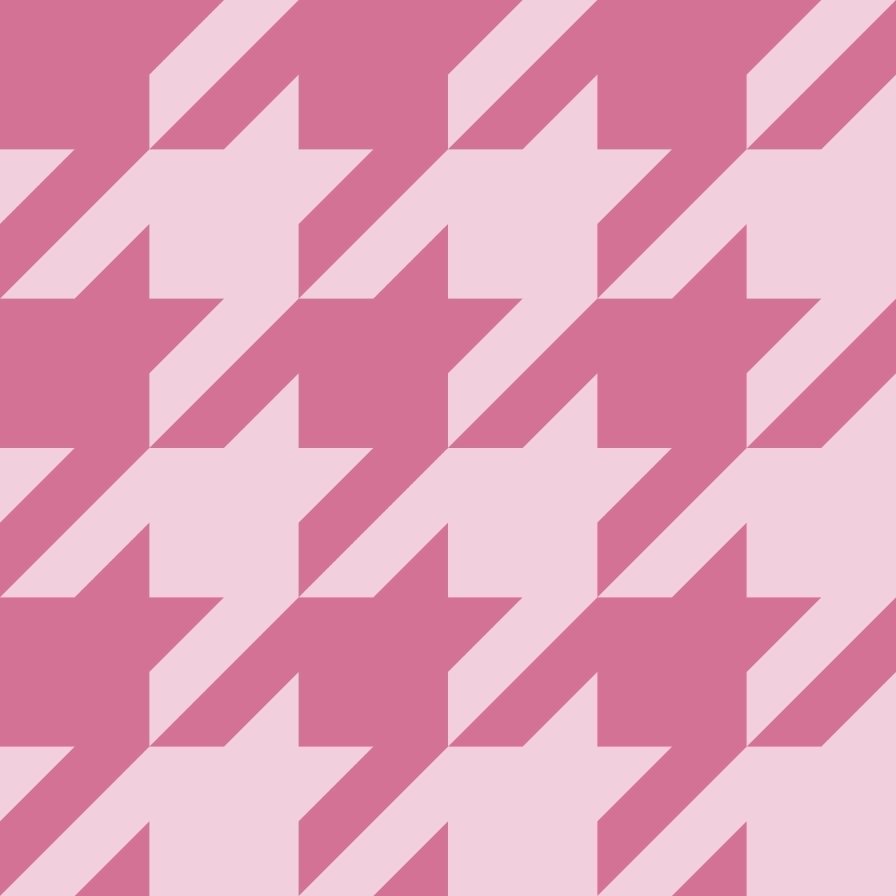
A WebGL 1 fragment shader for this pattern:

```glsl
precision highp float;

uniform vec2 u_resolution;

#define REPEATS 3.0
#define DARK_PINK vec3(0.832, 0.448, 0.588)
#define LIGHT_PINK vec3(0.950, 0.812, 0.862)
#define CHROMA_BLEED 0.006
#define SAMPLES 5

// Houndstooth weave: 1.0 on the dark yarn, 0.0 on the light one.
float darkYarn(vec2 p) {
  vec2 cell = fract(clamp(p, 0.0, 0.99999) * REPEATS) * 2.0;
  vec2 quadrant = floor(cell);
  vec2 local = fract(cell);

  // Solid squares lie on one diagonal of the cell.
  if (quadrant.x == quadrant.y) return 1.0 - quadrant.x;

  // Slanted bands fill the other two squares, with opposite phase.
  float band = mod(floor(2.0 * (local.x + local.y)), 2.0);
  return abs(quadrant.x - band);
}

// Mean dark coverage over a square of the given width.
float coverage(vec2 p, float width) {
  float total = 0.0;
  for (int j = 0; j < SAMPLES; j++) {
    for (int i = 0; i < SAMPLES; i++) {
      vec2 offset = (vec2(float(i), float(j)) + 0.5) / float(SAMPLES) - 0.5;
      total += darkYarn(p + offset * width);
    }
  }
  return total / float(SAMPLES * SAMPLES);
}

float luma(vec3 color) {
  return dot(color, vec3(0.299, 0.587, 0.114));
}

void main() {
  float side = min(u_resolution.x, u_resolution.y);
  vec2 p = gl_FragCoord.xy / side;
  p.y = u_resolution.y / side - p.y;

  // Crisp brightness, with hue bleeding slightly across the edges.
  float pixel = 1.0 / side;
  vec3 sharp = mix(LIGHT_PINK, DARK_PINK, coverage(p, pixel));
  vec3 soft = mix(LIGHT_PINK, DARK_PINK, coverage(p, max(pixel, CHROMA_BLEED)));
  vec3 color = soft + luma(sharp) - luma(soft);

  gl_FragColor = vec4(clamp(color, 0.0, 1.0), 1.0);
}
```
